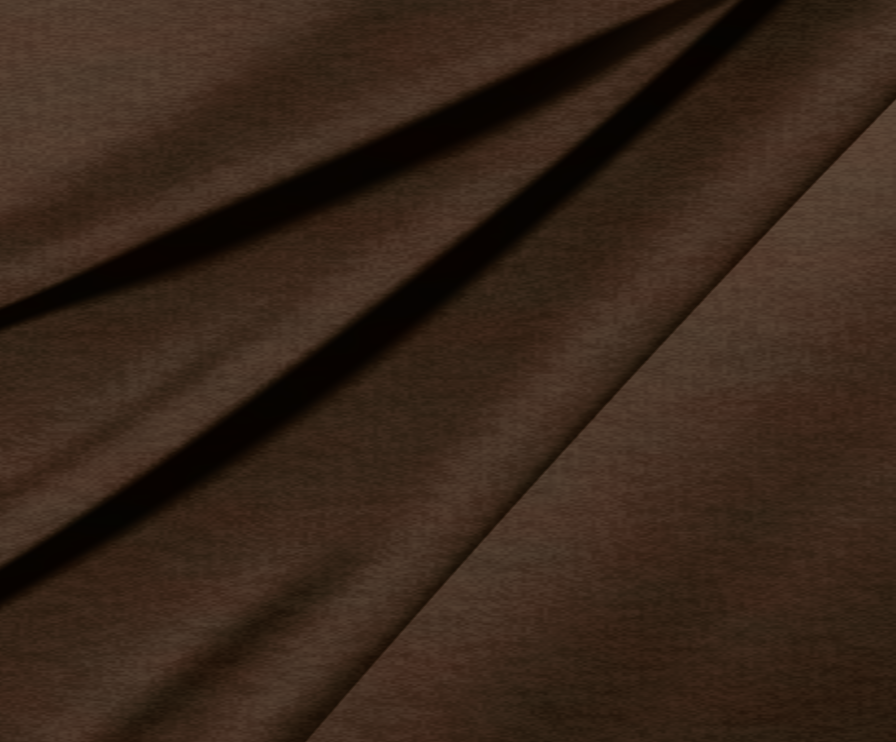
Reproduce this texture procedurally as a WebGL 2 fragment shader.

```glsl
#version 300 es
precision highp float;

uniform vec2 u_resolution;
out vec4 fragColor;

// Cloth palette, dark to light
const vec3 INK    = vec3(0.025, 0.008, 0.0);
const vec3 UMBER  = vec3(0.12, 0.07, 0.03);
const vec3 BARK   = vec3(0.18, 0.12, 0.07);
const vec3 COCOA  = vec3(0.24, 0.16, 0.11);
const vec3 MOCHA  = vec3(0.28, 0.20, 0.15);
const vec3 SAND   = vec3(0.35, 0.27, 0.21);

// Fold lines: height = c.x + c.y * x + c.z * x * x
const vec3 SOFT_FOLD  = vec3(0.717, 0.53, 0.20);
const vec3 UPPER_FOLD = vec3(0.572, 0.39, 0.068);
const vec3 MAIN_FOLD  = vec3(0.214, 0.594, 0.171);
const vec3 LOW_FOLD   = vec3(-0.075, 0.976, -0.375);
const vec3 SEAM       = vec3(-0.491, 1.228, -0.086);

const float BASE_TONE = 0.71;
const float STREAK_AMOUNT = 0.19;
const float KNIT_AMOUNT = 0.20;
const float RED_AMOUNT = 0.025;

float hash(vec2 p) {
    return fract(sin(dot(p, vec2(127.1, 311.7))) * 43758.5453);
}

float noise(vec2 p) {
    vec2 i = floor(p), f = fract(p);
    f = f * f * (3.0 - 2.0 * f);
    return mix(mix(hash(i), hash(i + vec2(1, 0)), f.x),
               mix(hash(i + vec2(0, 1)), hash(i + vec2(1, 1)), f.x), f.y);
}

float fbm(vec2 p) {
    float sum = 0.0, gain = 0.5;
    for (int i = 0; i < 4; i++) {
        sum += gain * noise(p);
        p = p * 2.03 + 17.3;
        gain *= 0.5;
    }
    return sum;
}

// Signed distance to a fold line, positive above it
float foldDistance(vec2 p, vec3 c) {
    float slope = c.y + 2.0 * c.z * p.x;
    return (p.y - c.x - c.y * p.x - c.z * p.x * p.x) * inversesqrt(1.0 + slope * slope);
}

// Bell with separate widths below and above its centre
float bell(float d, float centre, float below, float above) {
    float t = (d - centre) / (d < centre ? below : above);
    return exp(-t * t);
}

// Flat dark core with a crisp upper edge and a softer lower one
float castShadow(float d, float width) {
    return smoothstep(-2.0 * width, -0.75 * width, d) * (1.0 - smoothstep(0.55 * width, 1.3 * width, d));
}

float clothTone(vec2 p) {
    float soft = foldDistance(p, SOFT_FOLD);
    float upper = foldDistance(p, UPPER_FOLD);
    float ridge = foldDistance(p, MAIN_FOLD);
    float low = foldDistance(p, LOW_FOLD);
    float seam = foldDistance(p, SEAM);
    float tone = BASE_TONE;

    // Upper left sheet and the valley below it
    float sheet = smoothstep(-0.035, 0.03, soft);
    tone += 0.23 * sheet * (1.0 - 0.5 * smoothstep(0.1, 0.5, p.x));
    tone -= 0.13 * bell(soft, -0.05, 0.05, 0.04) * smoothstep(0.04, 0.08, upper);

    // Upper ridge with its cast shadow
    float upperFade = 1.0 - smoothstep(0.7, 1.0, p.x);
    tone += 0.15 * bell(upper, 0.05, 0.025, 0.025) * upperFade;
    tone -= 0.13 * bell(upper, -0.05, 0.06, 0.07);
    float upperWidth = 0.013 + 0.014 * smoothstep(0.0, 0.3, p.x) * upperFade;
    tone *= 1.0 - 0.98 * castShadow(upper, upperWidth);

    // Main ridge, its side crease and its cast shadow
    float leftPart = 1.0 - smoothstep(0.25, 0.45, p.x);
    tone += 0.17 * bell(ridge, 0.055, 0.035, 0.035);
    tone += leftPart * (0.09 * bell(ridge, 0.125, 0.015, 0.03) - 0.12 * bell(ridge, 0.095, 0.015, 0.015));
    tone -= 0.13 * bell(ridge, -0.05, 0.08, 0.05);
    float ridgeWidth = 0.019 + 0.009 * bell(p.x, 0.45, 0.35, 0.3);
    tone *= 1.0 - 0.99 * castShadow(ridge, ridgeWidth);

    // Lower left fold
    float lowFade = 1.0 - smoothstep(0.3, 0.62, p.x);
    tone += lowFade * (0.14 * bell(low, -0.008, 0.022, 0.04) - 0.27 * bell(low, -0.055, 0.025, 0.025));

    // Rolled band left of the seam
    float aboveSeam = smoothstep(-0.002, 0.002, seam);
    float bandShade = 0.15 * bell(seam, 0.068, 0.03, 0.035) - 0.08 * bell(seam, 0.145, 0.03, 0.05);
    float seamWidth = 0.014 + 0.024 * (1.0 - smoothstep(0.0, 0.18, p.y));
    bandShade -= 0.42 * bell(seam, 0.0, 0.003, seamWidth);
    tone += aboveSeam * bandShade;

    // Flat sheet right of the seam
    float depth = max(-seam, 0.0);
    float flatShade = 0.19 * exp(-depth * depth * 60.0) - 0.13 * smoothstep(0.08, 0.28, depth);
    flatShade += 0.13 * smoothstep(0.2, 0.8, p.y) * smoothstep(0.8, 1.2, p.x);
    flatShade += 0.10 * bell(depth, 0.36, 0.07, 0.07) - 0.12 * (1.0 - smoothstep(0.0, 0.3, p.y));
    return tone + (1.0 - aboveSeam) * flatShade;
}

vec3 clothColor(float tone) {
    vec3 c = mix(INK, UMBER, clamp(tone / 0.3, 0.0, 1.0));
    c = mix(c, BARK, clamp((tone - 0.3) / 0.2, 0.0, 1.0));
    c = mix(c, COCOA, clamp((tone - 0.5) / 0.2, 0.0, 1.0));
    c = mix(c, MOCHA, clamp((tone - 0.7) / 0.13, 0.0, 1.0));
    return mix(c, SAND, clamp((tone - 0.83) / 0.24, 0.0, 1.0));
}

void main() {
    vec2 p = gl_FragCoord.xy / u_resolution.y;
    float tone = clothTone(p);
    // Horizontal streaks, fine knit and warm mottling
    float streak = fbm(p * vec2(26.0, 120.0)) - 0.47;
    float knit = noise(p * vec2(170.0, 390.0)) - 0.5;
    tone += (STREAK_AMOUNT * streak + KNIT_AMOUNT * knit) * smoothstep(0.05, 0.5, tone);
    float warmth = fbm(p * vec2(7.0, 20.0) + 9.0) - 0.47;
    vec3 color = clothColor(tone) + RED_AMOUNT * warmth * vec3(1.0, -0.6, -0.5);
    fragColor = vec4(max(color, 0.0), 1.0);
}
```
